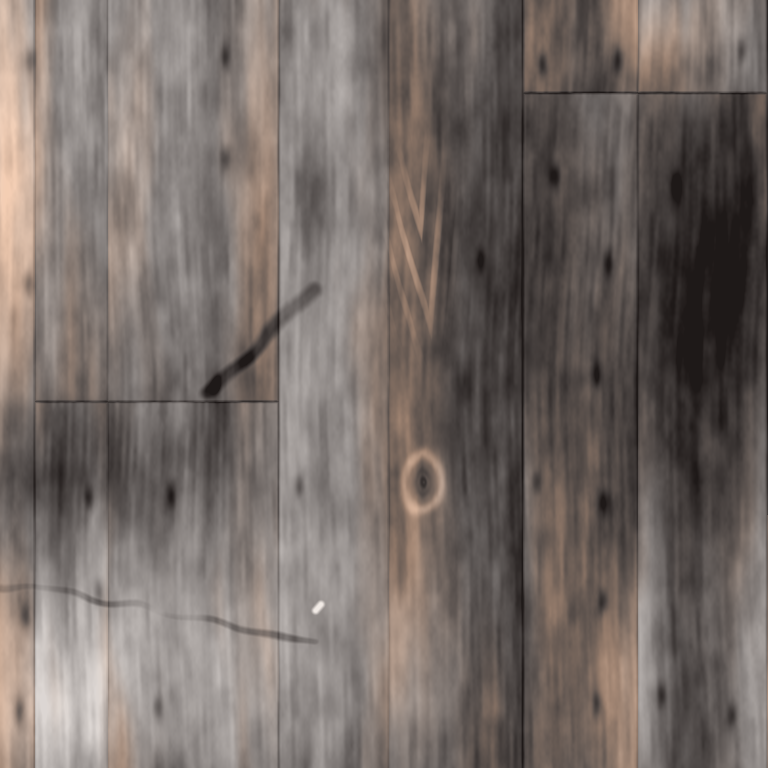
Reproduce this texture procedurally as a WebGL 1 fragment shader.

```glsl
precision highp float;
// Weathered grey-brown wooden planks with streaked grain, knots, cracks and uneven light.
uniform vec2 u_resolution;

#define DARK vec3(0.10, 0.075, 0.07)
#define LIGHT vec3(0.90, 0.84, 0.81)
#define PEACH vec3(1.07, 0.96, 0.86)
#define COOL vec3(0.96, 1.0, 1.02)
#define PLANK_WIDTH 0.318
#define PLANK_LENGTH 1.5
#define PLANK_START 0.045
#define SEAM 0.0032
#define BASE_TONE 0.43
#define STREAK 0.30
#define GRAIN 0.17

float hash(vec2 p) {
  return fract(sin(dot(p, vec2(127.1, 311.7))) * 43758.5453);
}

float noise(vec2 p) {
  vec2 i = floor(p), f = fract(p);
  f = f * f * (3.0 - 2.0 * f);
  return mix(mix(hash(i), hash(i + vec2(1.0, 0.0)), f.x),
             mix(hash(i + vec2(0.0, 1.0)), hash(i + 1.0), f.x), f.y);
}

float fbm(vec2 p) {
  float sum = 0.0, amp = 0.5;
  for (int i = 0; i < 4; i++) {
    sum += amp * noise(p);
    p = p * 2.03 + 7.3;
    amp *= 0.5;
  }
  return sum / 0.9375;
}

// Soft elliptical patch
float patchAt(vec2 p, vec2 center, vec2 size) {
  vec2 d = (p - center) / size;
  return exp(-dot(d, d));
}

// Soft line between two points
float crack(vec2 p, vec2 a, vec2 b, float width) {
  vec2 ab = b - a;
  float h = clamp(dot(p - a, ab) / dot(ab, ab), 0.0, 1.0);
  return 1.0 - smoothstep(0.2 * width, width, length(p - a - ab * h));
}

// Broad light and stain over the floor
float lighting(vec2 p) {
  float t = 0.40 * patchAt(p, vec2(0.0, 0.80), vec2(0.055, 0.36));
  t += 0.34 * patchAt(p, vec2(0.06, 0.10), vec2(0.16, 0.15));
  t += 0.25 * patchAt(p, vec2(0.32, 0.14), vec2(0.17, 0.22));
  t += 0.17 * patchAt(p, vec2(0.20, 0.84), vec2(0.23, 0.30));
  t += 0.12 * patchAt(p, vec2(0.43, 0.52), vec2(0.06, 0.50));
  t += 0.24 * patchAt(p, vec2(0.54, 0.14), vec2(0.06, 0.13));
  t += 0.25 * patchAt(p, vec2(0.81, 0.10), vec2(0.045, 0.20));
  t += 0.26 * patchAt(p, vec2(0.87, 0.97), vec2(0.09, 0.07));
  t += 0.18 * patchAt(p, vec2(0.99, 0.12), vec2(0.035, 0.20));
  t -= 0.25 * patchAt(p, vec2(0.92, 0.60), vec2(0.15, 0.24));
  t -= 0.17 * patchAt(p, vec2(0.62, 0.65), vec2(0.12, 0.30));
  t -= 0.17 * patchAt(p, vec2(0.09, 0.40), vec2(0.17, 0.08));
  return t - 0.16 * patchAt(p, vec2(0.68, 0.10), vec2(0.05, 0.25));
}

void main() {
  vec2 p = gl_FragCoord.xy / u_resolution;

  // Plank layout with staggered end joints
  float along = (p.x - PLANK_START) / PLANK_WIDTH;
  float column = floor(along), across = fract(along);
  float run = (p.y - 0.477 - (column - 1.0) * 0.951 + 0.951) / PLANK_LENGTH;
  run = (p.y - 0.477 - column * 0.951) / PLANK_LENGTH;
  vec2 plank = vec2(column, floor(run));
  float split = min(0.3 + 0.15 * column, 0.47);
  float strip = step(split, across);

  // Stretched grain, shifted from strip to strip
  vec2 g = p + vec2(0.025 * (noise(p * vec2(5.0, 4.0)) - 0.5), 0.0);
  g += 13.0 * hash(plank + 0.37 * strip);
  float streak = fbm(g * vec2(18.0, 1.7)) - 0.5;
  float fibre = noise(g * vec2(95.0, 6.0)) + noise(g * vec2(190.0, 14.0)) - 1.0;
  float scuff = fbm(p * vec2(48.0, 24.0)) - 0.5;
  float tone = BASE_TONE + lighting(p) + STREAK * 1.3 * streak;
  tone += GRAIN * 0.6 * fibre + 0.20 * scuff;
  tone += 0.05 * (hash(plank + strip * 5.1) - 0.5);

  // Arched growth rings in two strips
  vec2 arch = p - vec2(0.562, 0.56);
  float rings = sin(150.0 * (arch.y * 0.32 - abs(arch.x + 0.10 * arch.y) * 1.7) + 4.0 * streak);
  tone += 0.19 * smoothstep(0.2, 0.95, rings) * patchAt(p, vec2(0.548, 0.68), vec2(0.035, 0.10));
  arch = p - vec2(0.16, 0.74);
  rings = sin(170.0 * length(arch * vec2(1.0, 0.38)));
  tone -= 0.05 * rings * patchAt(p, vec2(0.17, 0.76), vec2(0.035, 0.08));

  // Long dark stain and round pale knot
  float ragged = 0.025 * (fbm(p * vec2(30.0, 12.0)) - 0.5);
  tone -= 0.34 * patchAt(p + vec2(ragged, 0.0), vec2(0.406, 0.74), vec2(0.022, 0.085));
  float knot = length((p - vec2(0.552, 0.372)) * vec2(38.0, 27.0)) + 24.0 * ragged;
  tone += 0.22 * exp(-18.0 * (knot - 1.0) * (knot - 1.0));
  tone -= 0.16 * exp(-5.0 * knot * knot) * (0.7 + 0.3 * sin(18.0 * knot));

  // Scattered pits
  vec2 grid = p * vec2(12.0, 7.0), cell = floor(grid);
  vec2 pit = fract(grid) - 0.3 - 0.4 * vec2(hash(cell), hash(cell + 4.7));
  tone -= 0.24 * step(0.72, hash(cell + 9.2)) * exp(-dot(pit * pit, vec2(170.0, 75.0)));

  // Slanting cracks
  vec2 bent = p + 0.018 * vec2(0.0, noise(p * 22.0) - 0.5);
  tone -= 0.22 * crack(bent, vec2(0.27, 0.49), vec2(0.41, 0.62), 0.014) * (0.5 + noise(p * 30.0));
  tone -= 0.24 * crack(bent, vec2(0.0, 0.24), vec2(0.41, 0.162), 0.007) * noise(p * 24.0 + 3.0);

  // Seams between planks, ends and strips
  float side = min(across, 1.0 - across) * PLANK_WIDTH;
  float end = min(fract(run), 1.0 - fract(run)) * PLANK_LENGTH;
  float seam = 0.8 * (1.0 - smoothstep(0.0, SEAM, side));
  seam = max(seam, 1.0 - smoothstep(0.0, SEAM, end));
  seam = max(seam, 0.45 * (1.0 - smoothstep(0.0, SEAM, abs(across - split) * PLANK_WIDTH)));
  tone -= 0.20 * seam * (0.6 + 0.6 * noise(p * 18.0));

  // Colour, warm on pale streaks, with one bright chip
  vec3 color = mix(DARK, LIGHT, clamp((tone - 0.10) / 0.80, 0.03, 1.0));
  float warmth = smoothstep(0.35, 0.65, fbm(g * vec2(9.0, 1.3) + 31.0));
  color *= mix(COOL, PEACH, warmth * smoothstep(0.2, 0.6, tone));
  float chip = crack(p, vec2(0.411, 0.205), vec2(0.418, 0.213), 0.007);
  gl_FragColor = vec4(mix(color, vec3(0.95, 0.92, 0.90), chip), 1.0);
}
```
